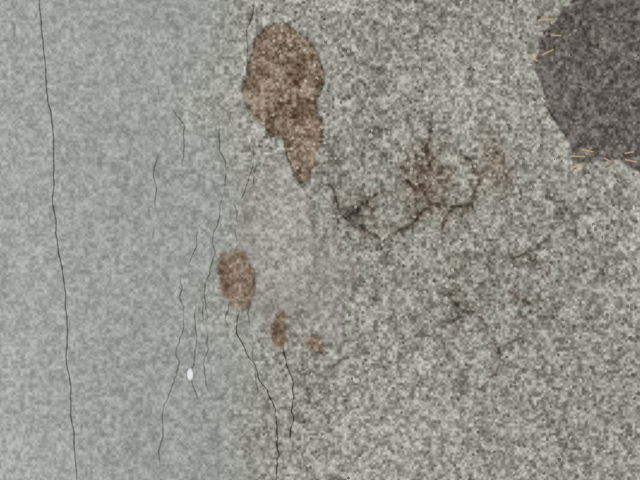
Give the GLSL for this texture, as a Shadertoy shader.

```glsl
const vec3 SMOOTH_ASPHALT = vec3(0.605, 0.618, 0.595);
const vec3 ROUGH_ASPHALT = vec3(0.595, 0.593, 0.555);
const vec3 WORN_PATCH = vec3(0.615, 0.598, 0.575);
const vec3 DARK_PATCH = vec3(0.405, 0.385, 0.365);
const vec3 SOIL = vec3(0.50, 0.435, 0.37);
const vec3 CRACK = vec3(0.25, 0.24, 0.215);
const vec3 STONE = vec3(0.80, 0.79, 0.75);
const vec3 STRAW = vec3(0.78, 0.66, 0.45);
const float GRAIN_SCALE = 200.0;
const float STONE_SCALE = 105.0;
const float PLATE_SCALE = 9.0;
const int HAIRLINES = 9;
const int STRAWS = 12;

vec2 hash2(vec2 p) {
  vec3 q = fract(p.xyx * vec3(0.1031, 0.1030, 0.0973));
  q += dot(q, q.yzx + 33.33);
  return fract((q.xx + q.yz) * q.zy);
}

float noise(vec2 p) {
  vec2 i = floor(p), f = fract(p);
  f = f * f * (3.0 - 2.0 * f);
  return mix(mix(hash2(i).x, hash2(i + vec2(1, 0)).x, f.x),
             mix(hash2(i + vec2(0, 1)).x, hash2(i + vec2(1, 1)).x, f.x), f.y);
}

float fbm(vec2 p) {
  float sum = 0.0, amp = 0.5;
  for (int i = 0; i < 5; i++) {
    sum += amp * noise(p);
    p = mat2(1.6, 1.2, -1.2, 1.6) * p + 7.3;
    amp *= 0.5;
  }
  return sum;
}

// Nearest distance, gap to the second nearest, cell value
vec3 cells(vec2 p) {
  float d1 = 9.0, d2 = 9.0, id = 0.0;
  for (int i = 0; i < 9; i++) {
    vec2 c = floor(p) + vec2(i % 3, i / 3) - 1.0;
    float d = length(c + hash2(c + 40.0) - p);
    if (d < d1) { d2 = d1; d1 = d; id = hash2(c + 91.0).y; }
    else d2 = min(d2, d);
  }
  return vec3(d1, d2 - d1, id);
}

float ellipse(vec2 p, float x, float y, float rx, float ry) {
  return (length((p - vec2(x, y)) / vec2(rx, ry)) - 1.0) * min(rx, ry);
}

float inside(float d, float blur) { return 1.0 - smoothstep(-blur, blur, d); }

// Wandering line from a top point down to a bottom point
float crackLine(vec2 p, vec2 top, vec2 bottom, float wander, float seed) {
  float t = (top.y - p.y) / (top.y - bottom.y);
  float x = mix(top.x, bottom.x, t) + wander * (fbm(vec2(seed, p.y * 7.0)) - 0.5);
  float ends = smoothstep(-0.02, 0.08, t) * (1.0 - smoothstep(0.92, 1.02, t));
  return ends * inside(abs(p.x - x) - 0.0012, 0.0022);
}

void mainImage(out vec4 fragColor, in vec2 fragCoord) {
  vec2 p = fragCoord / iResolution.y;
  vec2 r = p + 0.045 * (vec2(fbm(p * 14.0), fbm(p * 14.0 + 50.0)) - 0.48);
  float broad = fbm(p * 5.0 + 3.0) - 0.48;
  float rough = smoothstep(0.38, 0.62, p.x + 0.25 * broad);

  // Pavement tone
  vec3 col = mix(SMOOTH_ASPHALT, ROUGH_ASPHALT, rough);
  col += 0.05 * (1.0 - smoothstep(0.0, 0.3, p.x)) * (1.0 - 0.6 * p.y);
  col += broad * mix(0.045, 0.13, rough);

  // Broken plates with dirt in the joints
  float gap = cells(r * PLATE_SCALE + 2.0).y;
  float damage = inside(ellipse(p, 0.90, 0.47, 0.24, 0.25), 0.13);
  float patchy = smoothstep(0.34, 0.62, fbm(p * 9.0 + 20.0));
  float joints = rough * patchy * (0.15 + 0.85 * damage);
  col = mix(col, SOIL * 0.82, 0.55 * joints * (1.0 - smoothstep(0.0, 0.36, gap)));
  col = mix(col, CRACK, 0.7 * joints * (1.0 - smoothstep(0.01, 0.09, gap)));

  // Cracks along the road
  float cracks = 0.85 * crackLine(p, vec2(0.075, 1.05), vec2(0.175, -0.05), 0.04, 4.0);
  cracks = max(cracks, crackLine(p, vec2(0.50, 0.36), vec2(0.62, -0.05), 0.10, 8.0));
  cracks = max(cracks, crackLine(p, vec2(0.57, 0.33), vec2(0.60, 0.08), 0.08, 12.0));
  for (int i = 0; i < HAIRLINES; i++) {
    vec2 h = hash2(vec2(i, 17)), k = hash2(vec2(i, 63));
    vec2 top = vec2(0.31 + 0.24 * (float(i) + h.x) / float(HAIRLINES), 0.35 + 0.7 * h.y);
    float line = crackLine(p, top, top - vec2(0.04 * k.x, 0.25 + 0.4 * k.y), 0.09, h.x * 90.0);
    cracks = max(cracks, 0.6 * line * smoothstep(0.3, 0.55, noise(p * 18.0 + h * 40.0)));
  }
  col = mix(col, CRACK, 0.8 * cracks);

  // Worn patches, the left one overlapping the right
  float left = ellipse(r, 0.57, 0.49, 0.085, 0.175);
  float both = min(left, ellipse(r, 0.655, 0.42, 0.085, 0.135));
  float worn = inside(both, 0.005);
  col = mix(col, CRACK, 0.35 * inside(abs(both) - 0.002, 0.007) * patchy);
  col = mix(col, WORN_PATCH + 0.1 * broad, worn);
  col -= 0.13 * inside(abs(left) - 0.001, 0.005) * worn * smoothstep(0.59, 0.62, p.x);
  col += 0.035 * inside(ellipse(p, 0.60, 0.50, 0.05, 0.11), 0.035);

  // Soil-filled holes and scattered dirt
  float hole = min(ellipse(r, 0.592, 0.83, 0.082, 0.115), ellipse(r, 0.628, 0.73, 0.045, 0.105));
  hole = min(hole, ellipse(r, 0.486, 0.41, 0.039, 0.065));
  hole = min(hole, ellipse(r, 0.576, 0.31, 0.016, 0.032));
  hole = min(hole, ellipse(r, 0.650, 0.285, 0.022, 0.018));
  float soil = inside(hole, 0.004);
  float dirt = min(ellipse(r, 0.885, 0.63, 0.05, 0.06), ellipse(r, 1.03, 0.66, 0.025, 0.05));
  col = mix(col, SOIL * 0.85, 0.7 * inside(dirt, 0.035));
  col = mix(col, SOIL + 0.25 * (fbm(p * 26.0) - 0.48), soil);

  // Dark corner patch and the shaded rims
  vec2 q = r - vec2(1.11, 0.87);
  float corner = max(dot(q, vec2(-0.88, 0.47)), dot(q, vec2(-0.93, -0.37)));
  corner = max(corner, 0.67 - r.y - 0.17 * (r.x - 1.19));
  float dark = inside(corner, 0.004);
  col = mix(col, DARK_PATCH + 0.12 * broad, dark);
  float rim = inside(min(abs(hole), abs(corner)) - 0.002, 0.006);
  col = mix(col, CRACK, 0.7 * rim * smoothstep(0.1, 0.8, noise(p * 15.0)));

  // Mineral grain, pale stones and pits
  float grain = noise(p * GRAIN_SCALE) + noise(p * GRAIN_SCALE * 0.53 + 9.0) - 1.0;
  float coarse = rough * (1.0 - 0.5 * worn * (1.0 - soil)) * (1.0 - 0.4 * dark);
  col += grain * mix(0.12, 0.23, coarse);
  vec3 stone = cells(p * STONE_SCALE);
  float chip = coarse * inside(stone.x - 0.36, 0.2);
  col = mix(col, STONE, 0.6 * chip * smoothstep(0.88, 0.97, stone.z));
  col = mix(col, CRACK, 0.5 * chip * (1.0 - smoothstep(0.03, 0.10, stone.z)));

  // Straw along the rim and one white pebble
  for (int i = 0; i < STRAWS; i++) {
    vec2 h = hash2(vec2(i, 5)), k = (hash2(vec2(i, 29)) - 0.5) * vec2(0.06, 0.025);
    vec2 a = p - (i < 8 ? vec2(1.2, 0.65) + h * vec2(0.13, 0.04) : vec2(1.115, 0.84) + h * vec2(0.04, 0.12));
    float d = length(a - k * clamp(dot(a, k) / dot(k, k), 0.0, 1.0));
    col = mix(col, STRAW, 0.85 * inside(d - 0.0016, 0.002));
  }
  col = mix(col, vec3(0.9), inside(ellipse(p, 0.396, 0.22, 0.006, 0.012), 0.002));
  fragColor = vec4(clamp(col, 0.0, 1.0), 1.0);
}
```
